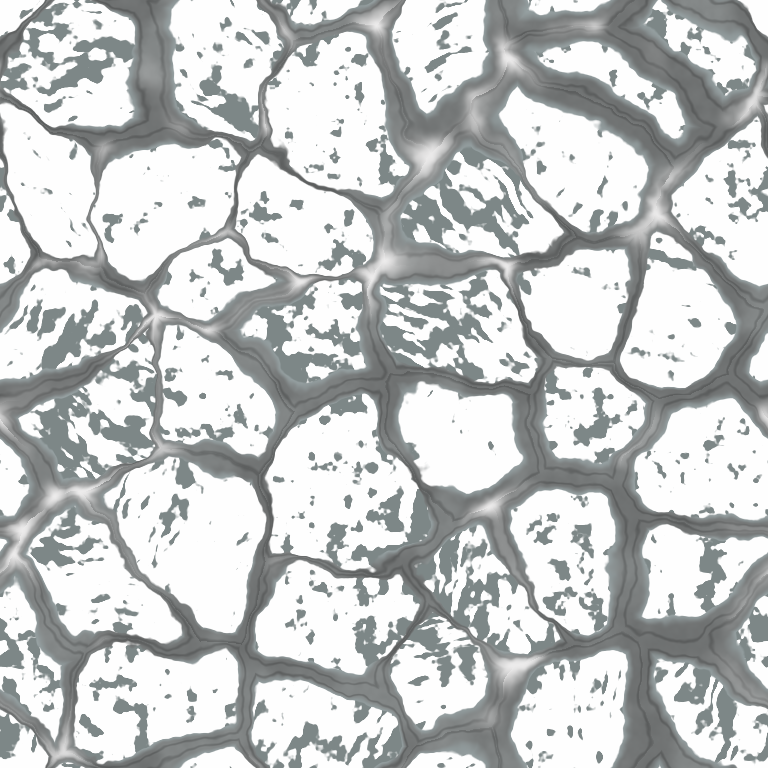
Give the GLSL for this texture, as a Shadertoy shader.

```glsl
// Cracked pale stone: white speckled plates parted by irregular grey joints, tiling.
#define CELLS 6.0          // plates per side
#define JITTER 0.84        // irregularity of the plates
#define WARP 0.085         // waviness of the joints
#define JOINT_MIN 0.004    // half width of the thinnest joint
#define JOINT_MAX 0.025    // half width of the widest joint
#define GRIT_FREQ 64.0     // fineness of the speckles
#define GRIT_SPARSE 0.70   // speckle threshold on clean areas
#define GRIT_DENSE 0.46    // speckle threshold on worn areas
#define SOFT 0.0014        // softness of the joint edges

const vec3 PLATE = vec3(0.995);
const vec3 DEEP = vec3(0.44, 0.45, 0.45);
const vec3 MID = vec3(0.51, 0.525, 0.525);
const vec3 RIM = vec3(0.57, 0.61, 0.615);
const vec3 SPECKLE = vec3(0.49, 0.53, 0.53);
const vec3 SHINE = vec3(0.95, 0.945, 0.945);

vec2 hash22(vec2 p) {
    vec3 q = fract(p.xyx * vec3(0.1031, 0.1030, 0.0973));
    q += dot(q, q.yzx + 33.33);
    return fract((q.xx + q.yz) * q.zy);
}

// Value noise that wraps after a whole number of lattice cells
float noise(vec2 p, float period) {
    vec2 i = floor(p), f = p - i;
    f = f * f * (3.0 - 2.0 * f);
    vec2 a = mod(i, period), b = mod(i + 1.0, period);
    float low = mix(hash22(a).x, hash22(vec2(b.x, a.y)).x, f.x);
    float high = mix(hash22(vec2(a.x, b.y)).x, hash22(b).x, f.x);
    return mix(low, high, f.y);
}

float fbm(vec2 p, float freq, int octaves) {
    float sum = 0.0, amp = 0.5, total = 0.0;
    for (int i = 0; i < octaves; i++) {
        sum += amp * noise(p * freq, freq);
        total += amp;
        amp *= 0.5;
        freq *= 2.0;
        p += 0.173;
    }
    return sum / total;
}

vec2 site(vec2 cell) {
    return 0.5 + JITTER * (hash22(mod(cell, CELLS) + 11.0) - 0.5);
}

// Distances to the two nearest plate borders; also the plate id and offset to its centre
vec2 plateBorders(vec2 p, out vec2 id, out vec2 toSite) {
    vec2 g = p * CELLS, base = floor(g), f = g - base, nearest = vec2(0.0);
    float best = 1e3;
    for (int y = -2; y <= 2; y++)
    for (int x = -2; x <= 2; x++) {
        vec2 o = vec2(x, y), r = o + site(base + o) - f;
        if (dot(r, r) < best) { best = dot(r, r); toSite = r; nearest = o; }
    }
    vec2 d = vec2(1e3);
    for (int y = -2; y <= 2; y++)
    for (int x = -2; x <= 2; x++) {
        vec2 o = nearest + vec2(x, y), r = o + site(base + o) - f;
        if (x == 0 && y == 0) continue;
        float e = dot(0.5 * (toSite + r), normalize(r - toSite));
        d = e < d.x ? vec2(e, d.x) : vec2(d.x, min(d.y, e));
    }
    id = mod(base + nearest, CELLS);
    toSite /= CELLS;
    return d / CELLS;
}

void mainImage(out vec4 fragColor, in vec2 fragCoord) {
    vec2 p = fragCoord / iResolution.xy;

    // Plates with wavy, rough outlines
    vec2 warp = vec2(fbm(p, 8.0, 5), fbm(p.yx + 0.37, 8.0, 5)) - 0.5;
    vec2 id, toSite;
    vec2 border = plateBorders(p + WARP * warp, id, toSite);
    vec2 rnd = hash22(id + 37.0), rnd2 = hash22(id + 71.0);

    // Speckles: grit and scratches, gathered in worn patches
    float grit = fbm(p, GRIT_FREQ, 3);
    float angle = 6.2832 * rnd2.x;
    vec2 along = vec2(cos(angle), sin(angle));
    vec2 q = vec2(dot(toSite, along), dot(toSite, vec2(-along.y, along.x)));
    float scratch = noise(q * vec2(26.0, 150.0) + id * 40.0, 1024.0);
    float wear = fbm(p + 0.61, 7.0, 4) + 0.3 * (rnd.x - 0.5);
    float dust = mix(grit, scratch, 0.4 * step(0.6, rnd2.y));
    float limit = mix(GRIT_SPARSE, GRIT_DENSE, smoothstep(0.35, 0.72, wear));
    float speckle = smoothstep(limit - 0.02, limit + 0.045, dust);
    vec3 col = mix(PLATE, SPECKLE, speckle);

    // Joint width swells along its run and at the junctions
    float junction = 1.0 - smoothstep(0.0, 0.045, border.y);
    float width = mix(JOINT_MIN, JOINT_MAX, smoothstep(0.3, 0.7, fbm(p + 0.29, 6.0, 3)));
    width += 0.007 * (rnd.y - 0.5) + 0.009 * junction + 0.007 * (grit - 0.5);
    width = max(width, 0.003);
    float across = border.x / width;

    // Joint body: mottled grey, bluish rim, dark creases
    float tone = fbm(p + 0.83, 12.0, 4);
    vec3 joint = mix(DEEP, MID, smoothstep(0.35, 0.7, tone));
    joint = mix(joint, RIM, smoothstep(0.55, 1.0, across) * smoothstep(0.008, 0.018, width));
    float crease = 1.0 - smoothstep(0.0, 0.0035, abs(border.x - 0.55 * width * rnd.x));
    joint *= 1.0 - 0.17 * crease + 0.1 * (grit - 0.5);

    // Soft shine along the middle, brightest at some junctions
    float core = 1.0 - smoothstep(0.1, 0.85, across);
    float glow = smoothstep(0.46, 0.66, fbm(p + 0.47, 9.0, 2));
    joint = mix(joint, SHINE, core * glow * (0.2 + 0.75 * junction * junction));

    col = mix(col, joint, 1.0 - smoothstep(width - SOFT, width + SOFT, border.x));
    fragColor = vec4(col, 1.0);
}
```
